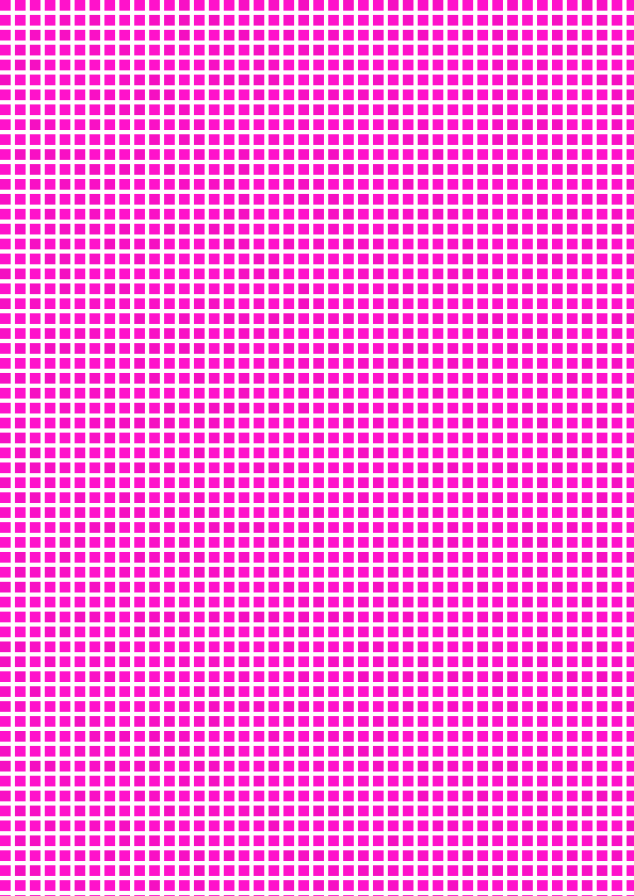
Give the GLSL for this pattern, as a WebGL 2 fragment shader.

```glsl
#version 300 es
precision highp float;
// A dense grid of small magenta squares parted by white lines.
// Each cell holds one square, anchored at the upper left of the canvas;
// a hash per cell slightly darkens some of the squares.

uniform vec2 u_resolution;
out vec4 fragColor;

const float ROWS = 60.06;         // cells over the canvas height
const float SQUARE_SIZE = 0.715;  // square side as a share of the cell
const float DARK_SHARE = 0.35;    // share of squares that are darkened
const vec3 PAPER = vec3(1.0, 0.995, 1.0);
const vec3 MAGENTA = vec3(1.0, 0.07, 0.795);
const vec3 DEEP_MAGENTA = vec3(0.955, 0.06, 0.755);

float hash(vec2 p) {
    return fract(sin(dot(p, vec2(127.1, 311.7))) * 43758.5453);
}

void main() {
    // Cell units, measured rightward and downward from the upper left
    float cellsPerPixel = ROWS / u_resolution.y;
    vec2 grid = vec2(gl_FragCoord.x, u_resolution.y - gl_FragCoord.y) * cellsPerPixel;

    // Distance to the nearest square's centre, wrapped across cell borders
    vec2 centered = grid - 0.5 * SQUARE_SIZE;
    vec2 cell = floor(centered + 0.5);
    vec2 offset = abs(centered - cell);

    // Pixel coverage of the square along each axis
    vec2 cover = clamp((0.5 * SQUARE_SIZE - offset) / cellsPerPixel + 0.5, 0.0, 1.0);

    // Tone of this square
    float darkness = step(1.0 - DARK_SHARE, hash(cell)) * mix(0.4, 1.0, hash(cell + 17.0));
    vec3 ink = mix(MAGENTA, DEEP_MAGENTA, darkness);

    fragColor = vec4(mix(PAPER, ink, cover.x * cover.y), 1.0);
}
```
